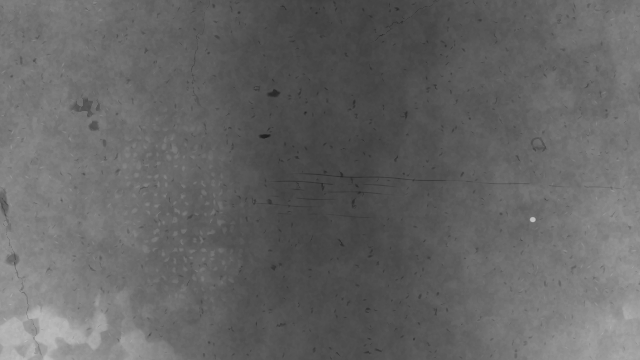
Reproduce this texture procedurally as a Shadertoy shader.

```glsl
vec2 hash2(vec2 p) {
    vec3 q = fract(p.xyx * vec3(0.1031, 0.103, 0.0973));
    q += dot(q, q.yzx + 33.33);
    return fract((q.xx + q.yz) * q.zy);
}

// Soft-edged cellular patches, each with its own random tone, 0 to 1
float patches(vec2 p) {
    vec2 cell = floor(p);
    float sum = 0.0, weights = 0.0;
    for (int j = -1; j <= 1; j++)
    for (int i = -1; i <= 1; i++) {
        vec2 id = cell + vec2(i, j);
        vec2 h = hash2(id + 50.0);
        vec2 d = p - id - h;
        float w = exp(-11.0 * dot(d, d));
        sum += w * fract(h.x * 7.3 + h.y * 13.7);
        weights += w;
    }
    return sum / weights;
}

// Scattered, randomly turned oval marks; density is the share of filled cells
float marks(vec2 p, float scale, float density, float radius, float stretch) {
    vec2 g = p * scale, id = floor(g);
    vec2 h = hash2(id + 9.0 * scale), k = hash2(id + 300.0);
    vec2 d = fract(g) - 0.3 - 0.4 * h;
    float a = 6.283 * k.x;
    d = mat2(cos(a), sin(a), -sin(a), cos(a)) * d;
    float r = radius * (0.45 + 0.55 * k.y);
    float soft = scale / iResolution.y + 0.15 * r;
    float dist = length(d * vec2(1.0 / stretch, stretch)) - r;
    return step(fract(h.x * 17.0 + k.y * 5.0), density) * smoothstep(soft, -soft, dist);
}

float oval(vec2 p, vec2 centre, vec2 size, float soft) {
    return smoothstep(1.0 + soft, 1.0 - soft, length((p - centre) / size));
}

float stroke(float dist, float width) {
    float soft = 0.7 / iResolution.y;
    return smoothstep(width + soft, width - soft, abs(dist));
}

float span(float x, float from, float to) {
    return smoothstep(from, from + 0.03, x) * smoothstep(to, to - 0.06, x);
}

void mainImage(out vec4 fragColor, in vec2 fragCoord) {
    vec2 p = fragCoord / iResolution.y;
    p.x *= 1.7778 * iResolution.y / iResolution.x;
    float coarse = patches(p * 9.0), medium = patches(p * 27.0 + 40.0);
    float fine = patches(p * vec2(75.0, 65.0)), grain = patches(p * 150.0);
    vec2 rough = p + 0.012 * (vec2(medium, fine) - 0.5);

    // Broad shading: dark middle, pale sides and lower corners
    float side = smoothstep(0.03, 0.95, abs(p.x - 0.95 + 0.05 * sin(p.y * 5.0)));
    float low = (1.0 - p.y) * (1.0 - p.y);
    float tone = 0.275 + 0.19 * side + low * (0.035 + 0.13 * side);
    tone += 0.012 * sin(p.x * 7.0 + 2.0 * sin(p.y * 4.0)) * sin(p.y * 6.0 + p.x * 3.0);
    tone += 0.022 * smoothstep(1.2, 1.24, p.x) * smoothstep(0.3, 0.8, p.y) * smoothstep(1.7, 1.25, p.x);
    tone += 0.004 * sin(p.x * 55.0 + sin(p.x * 23.0));

    // Mottled plaster
    float strength = 0.7 + 0.6 * side;
    tone += strength * (0.035 * (coarse - 0.5) + 0.028 * (medium - 0.5));
    tone += strength * (0.026 * (fine - 0.5) + 0.022 * (grain - 0.5));

    // Pale worn areas and chips
    float worn = oval(rough, vec2(0.2, 0.1), vec2(0.24, 0.2), 0.7);
    tone += 0.09 * worn * smoothstep(0.45, 0.75, 0.6 * coarse + 0.4 * medium);
    tone += 0.035 * oval(rough, vec2(0.6, 0.26), vec2(0.07, 0.05), 0.2);
    tone += 0.03 * oval(rough, vec2(0.58, 0.55), vec2(0.12, 0.18), 0.8);
    float chipArea = oval(p, vec2(0.5 - 0.2 * (p.y - 0.4), 0.41), vec2(0.15, 0.24), 0.6);
    tone += 0.075 * chipArea * marks(rough, 38.0, 0.75, 0.3, 1.2);
    tone += 0.12 * oval(rough, vec2(1.72, 0.12), vec2(0.045, 0.035), 0.8) * medium;

    // Small pits and bright flecks
    tone -= 0.09 * marks(rough, 26.0, 0.1, 0.15, 1.5);
    tone -= 0.07 * marks(rough + 3.0, 55.0, 0.12, 0.2, 1.4);
    tone -= 0.12 * marks(p + 5.0, 11.0, 0.1, 0.04, 1.1);
    tone += 0.08 * marks(p + 7.0, 48.0, 0.07, 0.15, 1.7) * side;

    // Large pits, a ring and a white fleck
    float pit = oval(rough, vec2(0.24, 0.705), vec2(0.04, 0.026), 0.3) * smoothstep(0.3, 0.6, fine);
    pit = max(pit, oval(rough, vec2(0.265, 0.65), vec2(0.014, 0.012), 0.3));
    pit = max(pit, oval(rough, vec2(0.76, 0.74), vec2(0.016, 0.01), 0.4));
    pit = max(pit, oval(rough, vec2(0.012, 0.44), vec2(0.012, 0.035), 0.3));
    pit = max(pit, oval(rough, vec2(0.035, 0.28), vec2(0.02, 0.014), 0.3));
    tone -= 0.13 * pit;
    tone -= 0.17 * oval(rough, vec2(0.735, 0.618), vec2(0.014, 0.006), 0.4);
    tone -= 0.09 * stroke(length(rough - vec2(1.495, 0.6)) - 0.017, 0.003) * (0.4 + fine);
    tone += 0.33 * oval(p, vec2(1.48, 0.39), vec2(0.008, 0.007), 0.3);

    // Broken, slightly falling scratches
    for (int i = 0; i < 6; i++) {
        float n = float(i);
        vec2 h = hash2(vec2(n, 4.0));
        float height = 0.522 - 0.022 * n - 0.045 * (p.x - 0.7) + 0.002 * sin(p.x * 31.0 + n);
        float from = 0.68 + 0.14 * h.x;
        float to = i == 0 ? 1.85 : from + 0.2 + 0.2 * h.y;
        float broken = smoothstep(0.2, 0.6, patches(vec2(p.x * 22.0, n * 5.0)));
        tone -= (0.085 - 0.009 * n) * broken * span(p.x, from, to) * stroke(p.y - height, 0.0012);
    }

    // Wandering cracks
    float wander = 0.02 * (medium - 0.5) + 0.01 * (fine - 0.5);
    float edgeCrack = p.x - 0.11 + 0.24 * p.y + wander;
    tone -= 0.11 * stroke(edgeCrack, 0.0016) * smoothstep(0.5, 0.4, p.y) * (0.3 + fine);
    float topCrack = p.x - 0.53 - 0.25 * abs(p.y - 0.8) + wander;
    tone -= 0.08 * stroke(topCrack, 0.0012) * smoothstep(0.66, 0.74, p.y) * (0.2 + fine);
    float thinCrack = p.y - 0.9 - 0.6 * (p.x - 1.05) + wander;
    tone -= 0.06 * stroke(thinCrack, 0.001) * span(p.x, 1.02, 1.25);

    fragColor = vec4(vec3(clamp(tone, 0.0, 1.0)), 1.0);
}
```
